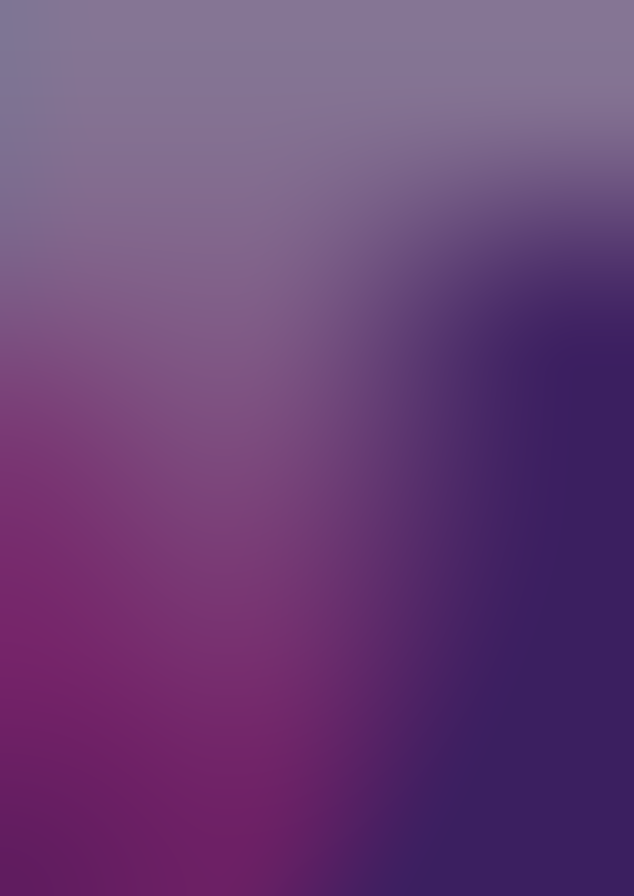
A Shadertoy shader for this background:

```glsl
float fall(float a, float b, float v) {
    return 1.0 - smoothstep(a, b, v);
}

// Magenta rising into lavender, with the magenta climbing higher on the left
vec3 verticalBlend(vec2 uv) {
    vec3 plum = vec3(0.36, 0.105, 0.365);
    vec3 magenta = vec3(0.46, 0.135, 0.41);
    vec3 lavender = vec3(0.52, 0.46, 0.58);

    float climb = 0.17 * fall(0.45, 0.8, uv.y) * fall(0.0, 0.35, uv.x);
    vec3 color = mix(magenta, lavender, smoothstep(0.02, 1.0, uv.y - climb));

    // Darker lower left corner
    float shade = fall(0.0, 0.3, uv.y) * mix(0.85, 0.35, smoothstep(0.0, 0.35, uv.x));
    return mix(color, plum, shade);
}

// Soft indigo mass on the right, its edge leaning in toward the bottom
float indigoMask(vec2 uv) {
    float center = 0.65 - 0.15 * exp(-5.0 * uv.y);
    float softness = mix(0.17, 0.28, smoothstep(0.0, 0.45, uv.y));
    float side = smoothstep(center - softness, center + softness, uv.x);
    return side * fall(0.58, 0.92, uv.y);
}

void mainImage(out vec4 fragColor, in vec2 fragCoord) {
    vec2 uv = fragCoord / iResolution.xy;
    vec3 indigo = vec3(0.232, 0.12, 0.378);

    vec3 color = mix(verticalBlend(uv), indigo, indigoMask(uv));

    // Cool tint along the upper left edge
    color.r -= 0.025 * fall(0.0, 0.15, uv.x) * smoothstep(0.5, 0.8, uv.y);

    fragColor = vec4(color, 1.0);
}
```
